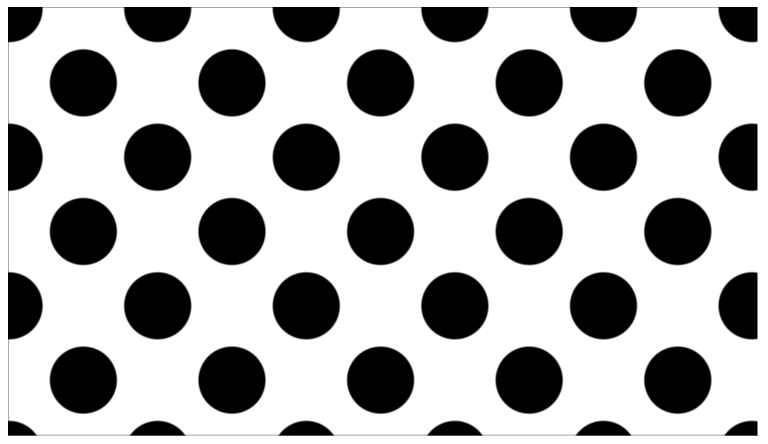
Give the GLSL for this pattern, as a WebGL 1 fragment shader.

```glsl
precision highp float;
// Polka dots: black discs on a white panel, in a square grid with a second
// grid offset by half a cell. The panel clips the dots, leaves a narrow white
// margin and has a hairline grey frame on its left, top and bottom sides.

uniform vec2 u_resolution;

// Lengths are in canvas heights, measured from the canvas centre.
#define PERIOD       0.3347
#define DOT_RADIUS   0.0755
#define DOT_CENTRE   vec2(-0.0077, -0.0214)
#define PANEL_MIN    vec2(-0.8468, -0.4810)
#define PANEL_MAX    vec2(0.8412, 0.4842)
#define FRAME_WIDTH  0.0023
#define EDGE_BLUR    0.0028
#define PAPER_COLOUR vec3(1.0)
#define DOT_COLOUR   vec3(0.0)
#define FRAME_COLOUR vec3(0.66)

// Signed distance to the nearest disc of one square grid.
float dotGrid(vec2 p) {
    vec2 cell = (fract(p / PERIOD + 0.5) - 0.5) * PERIOD;
    return length(cell) - DOT_RADIUS;
}

// Both grids together: cell corners and cell centres.
float polkaDots(vec2 p) {
    return min(dotGrid(p), dotGrid(p + 0.5 * PERIOD));
}

// Signed distance to an axis-aligned box given by two corners.
float boxDistance(vec2 p, vec2 low, vec2 high) {
    vec2 d = abs(p - 0.5 * (low + high)) - 0.5 * (high - low);
    return length(max(d, 0.0)) + min(max(d.x, d.y), 0.0);
}

// Coverage of a shape, with an edge of the given half width.
float coverage(float dist, float blur) {
    return 1.0 - smoothstep(-blur, blur, dist);
}

void main() {
    vec2 p = (gl_FragCoord.xy - 0.5 * u_resolution) / u_resolution.y;
    float halfPixel = 0.5 / u_resolution.y;

    // Panel, and the area inside its frame (open on the right).
    float panel = coverage(boxDistance(p, PANEL_MIN, PANEL_MAX), halfPixel);
    vec2 innerMin = PANEL_MIN + FRAME_WIDTH;
    vec2 innerMax = PANEL_MAX - vec2(0.0, FRAME_WIDTH);
    float inner = coverage(boxDistance(p, innerMin, innerMax), halfPixel);
    float frame = max(panel - inner, 0.0);

    // Dots lie over the frame and end at the panel edge.
    float dots = coverage(polkaDots(p - DOT_CENTRE), max(EDGE_BLUR, halfPixel));

    vec3 colour = mix(PAPER_COLOUR, FRAME_COLOUR, frame);
    colour = mix(colour, DOT_COLOUR, dots * panel);
    gl_FragColor = vec4(colour, 1.0);
}
```
